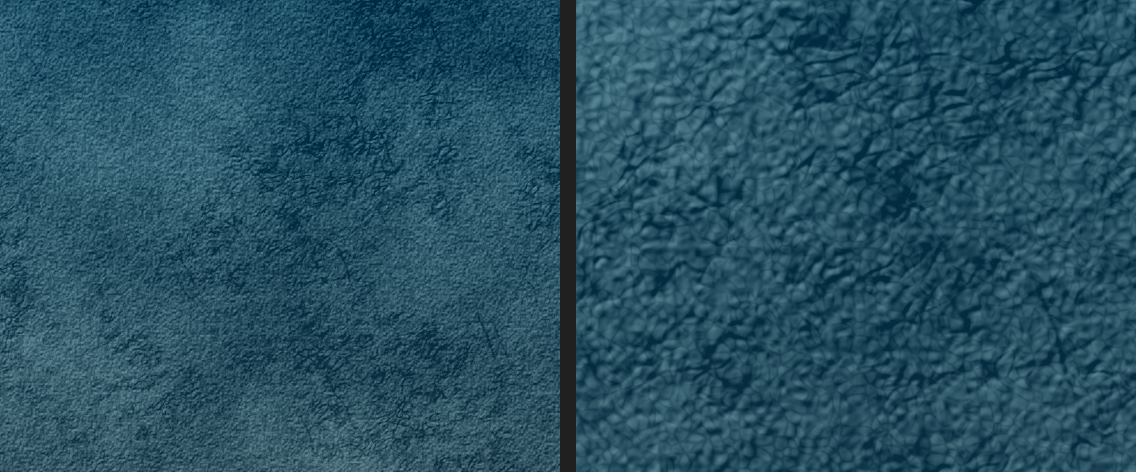
Left: the whole. Right: its middle third, enlarged.
Give the GLSL for this texture, as a Shadertoy shader.

```glsl
const vec3 DEEP_TEAL = vec3(0.040, 0.200, 0.280);
const vec3 PALE_TEAL = vec3(0.285, 0.455, 0.515);
const vec3 TOP_TINT = vec3(-0.070, -0.010, 0.025);
const float BASE_TONE = 0.73;
const float BLOTCH_SCALE = 4.3;
const float BLOTCH_CONTRAST = 0.90;
const float FADE_TO_TOP = 0.20;
const float GRAIN_SCALE = 205.0;
const float GRAIN_RELIEF = 1.05;
const float GRAIN_SHADE = 0.55;
const float WRINKLE_SCALE = 76.0;
const float WRINKLE_STRETCH = 0.55;
const float WRINKLE_WIDTH = 0.26;
const float WRINKLE_DEPTH = 0.50;
const float PEBBLE_SCALE = 122.0;
const float PEBBLE_DEPTH = 0.26;
const int CREASE_COUNT = 18;
const float CREASE_WIDTH = 0.0022;
const float CREASE_DEPTH = 0.46;
const vec2 CREASE_DIR = vec2(0.45, -0.893);
const vec2 WRINKLE_DIR = vec2(0.84, 0.543);
const vec2 LIGHT_STEP = vec2(-0.0014, 0.0022);

vec2 hash2(vec2 p) {
    vec3 q = fract(p.xyx * vec3(0.1031, 0.1030, 0.0973));
    q += dot(q, q.yzx + 33.33);
    return fract((q.xx + q.yz) * q.zy);
}

float noise(vec2 p) {
    vec2 i = floor(p), f = fract(p);
    f = f * f * (3.0 - 2.0 * f);
    float low = mix(hash2(i).x, hash2(i + vec2(1, 0)).x, f.x);
    float high = mix(hash2(i + vec2(0, 1)).x, hash2(i + vec2(1, 1)).x, f.x);
    return mix(low, high, f.y);
}

float fbm(vec2 p) {
    float sum = 0.0, amp = 0.5;
    for (int i = 0; i < 5; i++) {
        sum += amp * noise(p);
        p = mat2(1.6, 1.2, -1.2, 1.6) * p + 7.3;
        amp *= 0.53;
    }
    return sum / 1.02;
}

// Rotates p so that x runs along dir
vec2 alongAxis(vec2 p, vec2 dir) {
    return vec2(dot(p, dir), dot(p, vec2(-dir.y, dir.x)));
}

// Gap between the two nearest cell centres: zero on a cell border
float cellGap(vec2 p) {
    vec2 cell = floor(p), f = fract(p);
    float nearest = 8.0, second = 8.0;
    for (int y = -1; y <= 1; y++)
    for (int x = -1; x <= 1; x++) {
        vec2 o = vec2(x, y);
        float d = length(o + hash2(cell + o) - f);
        second = min(second, max(nearest, d));
        nearest = min(nearest, d);
    }
    return second - nearest;
}

vec2 wobble(vec2 p) {
    return vec2(noise(p), noise(p + 50.0)) - 0.5;
}

float grain(vec2 p) {
    return 0.65 * noise(p * GRAIN_SCALE) + 0.35 * noise(p * GRAIN_SCALE * 0.53 + 31.0);
}

// Jagged, interrupted network of stretched cells
float wrinkles(vec2 p, float px) {
    vec2 bent = p + 0.026 * wobble(p * 22.0) + 0.009 * wobble(p * 85.0);
    vec2 q = alongAxis(bent, WRINKLE_DIR) * WRINKLE_SCALE;
    q.x *= WRINKLE_STRETCH;
    float strength = smoothstep(0.22, 0.72, noise(alongAxis(p, WRINKLE_DIR) * vec2(30.0, 62.0)));
    float width = WRINKLE_WIDTH * (0.5 + strength) + px * WRINKLE_SCALE;
    return strength * (1.0 - smoothstep(0.0, width, cellGap(q)));
}

// Scattered long, thin scratches with tapered ends
float creases(vec2 p, float aspect, float px) {
    float depth = 0.0;
    for (int i = 0; i < CREASE_COUNT; i++) {
        vec2 seed = vec2(float(i) * 3.7 + 1.0, 17.0);
        vec2 look = hash2(seed + 40.0);
        vec2 q = alongAxis(p - hash2(seed) * vec2(aspect, 1.0), CREASE_DIR);
        q.y += (noise(vec2(q.x * 28.0, seed.x)) - 0.5) * 0.012 + q.x * (look.y - 0.5) * 0.3;
        float halfLength = mix(0.03, 0.12, look.x);
        float taper = 1.0 - smoothstep(0.3, 1.0, abs(q.x) / halfLength);
        float line = 1.0 - smoothstep(0.0, CREASE_WIDTH + px, abs(q.y));
        depth = max(depth, line * taper * (0.45 + 0.55 * look.y));
    }
    return depth;
}

void mainImage(out vec4 fragColor, in vec2 fragCoord) {
    float px = 1.0 / iResolution.y;
    vec2 p = fragCoord * px;
    float aspect = iResolution.x * px;

    // Worn, cloudy dye
    float blotch = fbm(p * BLOTCH_SCALE + 4.0) - 0.5;
    float tone = BASE_TONE + BLOTCH_CONTRAST * blotch + FADE_TO_TOP * (0.5 - p.y);

    // Wrinkled patches drawn out along the crease direction
    vec2 patchPos = alongAxis(p, CREASE_DIR) * vec2(3.6, 6.0);
    float wrinkled = smoothstep(0.40, 0.72, fbm(patchPos + 12.0) - 0.15 * blotch);
    float crack = wrinkles(p, px);
    float rim = crack - wrinkles(p + LIGHT_STEP, px);
    tone -= mix(0.18, 1.0, wrinkled) * (WRINKLE_DEPTH * crack + 0.20 * rim);

    // Pebbled skin and lit fine grain
    vec2 pebblePos = (p + 0.008 * wobble(p * 70.0)) * PEBBLE_SCALE;
    float pebble = 1.0 - smoothstep(0.0, 0.45, cellGap(pebblePos));
    float relief = grain(p);
    tone -= PEBBLE_DEPTH * pebble;
    tone += GRAIN_RELIEF * (relief - grain(p + LIGHT_STEP)) + GRAIN_SHADE * (relief - 0.5);
    tone -= CREASE_DEPTH * creases(p, aspect, px);

    vec3 leather = mix(DEEP_TEAL, PALE_TEAL, clamp(tone, -0.12, 1.22));
    fragColor = vec4(clamp(leather + TOP_TINT * (p.y - 0.5), 0.0, 1.0), 1.0);
}
```
